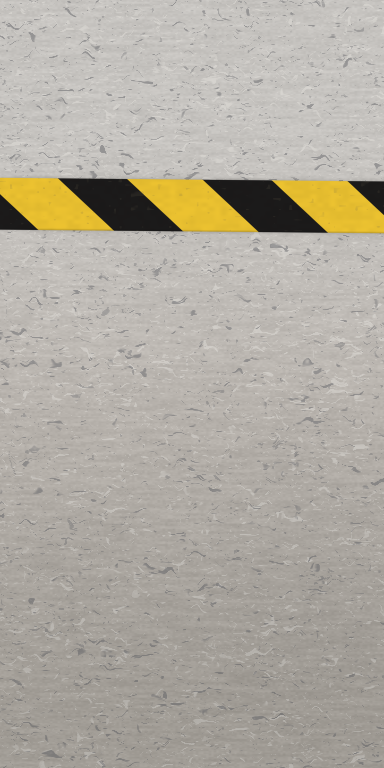
Give the GLSL for this texture, as a WebGL 2 fragment shader.

```glsl
#version 300 es
precision highp float;

uniform vec2 u_resolution;
out vec4 fragColor;

// Lengths are in canvas widths, so y runs from 0 to 2
const vec3 FLOOR_TOP = vec3(0.775, 0.765, 0.750);
const vec3 FLOOR_MIDDLE = vec3(0.735, 0.715, 0.692);
const vec3 FLOOR_BOTTOM = vec3(0.630, 0.612, 0.585);
const vec3 FLECK_DARK = vec3(0.47, 0.47, 0.48);
const vec3 FLECK_LIGHT = vec3(0.87, 0.86, 0.84);
const vec3 TAPE_YELLOW = vec3(0.905, 0.745, 0.185);
const vec3 TAPE_BLACK = vec3(0.105, 0.100, 0.100);
const float TAPE_TOP = 1.537;
const float TAPE_HEIGHT = 0.135;
const float TAPE_TILT = -0.0095;
const float STRIPE_PERIOD = 0.377;
const float STRIPE_WIDTH = 0.180;
const float STRIPE_START = 0.151;
const float STRIPE_SLANT = 1.08;

float hash(vec2 p) {
    vec3 q = fract(vec3(p.xyx) * 0.1031);
    q += dot(q, q.yzx + 33.33);
    return fract((q.x + q.y) * q.z);
}

float noise(vec2 p) {
    vec2 i = floor(p), f = fract(p);
    f = f * f * (3.0 - 2.0 * f);
    return mix(mix(hash(i), hash(i + vec2(1, 0)), f.x),
               mix(hash(i + vec2(0, 1)), hash(i + vec2(1, 1)), f.x), f.y);
}

float fbm(vec2 p) {
    float sum = 0.0, weight = 0.5;
    for (int i = 0; i < 4; i++) {
        sum += weight * noise(p);
        p = mat2(1.6, 1.2, -1.2, 1.6) * p + 17.3;
        weight *= 0.5;
    }
    return sum;
}

// Ragged horizontal chips, gathered in loose clusters
float flecks(vec2 p, vec2 scale, float threshold, float seed) {
    vec2 warp = vec2(noise(p * 38.0 + seed), noise(p * 45.0 - seed)) - 0.5;
    vec2 q = (p + warp * vec2(0.03, 0.022)) * scale + seed;
    float cluster = noise(p * vec2(9.0, 20.0) + seed * 1.7) - 0.5;
    float chip = 0.72 * noise(q) + 0.28 * noise(q * 2.1 + 9.0);
    return smoothstep(threshold, threshold + 0.12, chip + 0.16 * cluster);
}

vec3 floorColor(vec2 p) {
    // Broad light falling off towards the bottom
    vec3 color = mix(FLOOR_BOTTOM, FLOOR_MIDDLE, smoothstep(0.0, 1.25, p.y));
    color = mix(color, FLOOR_TOP, smoothstep(0.85, 1.7, p.y));
    float lowerRight = length((p - vec2(0.9, 0.4)) / vec2(0.6, 0.45));
    color *= 1.0 - 0.025 * exp(-lowerRight * lowerRight);
    color *= 1.0 + 0.025 * (fbm(p * 4.0 + 3.0) - 0.47);

    // Streaks and grain
    color += 0.045 * (noise(p * vec2(16.0, 150.0)) - 0.5);
    color += 0.040 * (noise(p * vec2(150.0, 260.0)) - 0.5);

    // Pale and dark chips, coarse and fine
    float pale = flecks(p, vec2(46.0, 145.0), 0.74, 31.0);
    pale = max(pale, 0.7 * flecks(p, vec2(85.0, 210.0), 0.76, 73.0));
    float dark = flecks(p, vec2(42.0, 130.0), 0.76, 11.0);
    dark = max(dark, 0.7 * flecks(p, vec2(80.0, 190.0), 0.77, 57.0));
    float light = mix(0.88, 1.0, smoothstep(0.0, 1.3, p.y));
    color = mix(color, FLECK_LIGHT * light, 0.55 * pale);
    return mix(color, FLECK_DARK * light, 0.62 * dark);
}

vec3 tapeColor(vec2 p, float depth, float pixel) {
    // Slanted stripes with scuffs
    float along = p.x - STRIPE_START - STRIPE_SLANT * depth;
    float phase = mod(along + 0.5 * (STRIPE_PERIOD - STRIPE_WIDTH), STRIPE_PERIOD);
    float stripe = abs(phase - 0.5 * STRIPE_PERIOD) - 0.5 * STRIPE_WIDTH;
    float black = 1.0 - smoothstep(-pixel, pixel, stripe);
    vec3 color = mix(TAPE_YELLOW, TAPE_BLACK, black);
    color *= 1.0 + 0.05 * (noise(p * vec2(60.0, 90.0)) - 0.5);
    float scuff = smoothstep(0.86, 0.98, noise(p * vec2(70.0, 110.0) + 5.0));
    color = mix(color, vec3(0.40, 0.37, 0.29), 0.16 * scuff);
    float rim = smoothstep(TAPE_HEIGHT - 0.006, TAPE_HEIGHT, depth);
    return color * (1.0 - 0.16 * rim);
}

void main() {
    vec2 p = gl_FragCoord.xy / u_resolution.x;
    float pixel = 1.0 / u_resolution.x;
    vec3 color = floorColor(p);

    // Tape band and its thin contact shadow
    float depth = TAPE_TOP + TAPE_TILT * p.x - p.y;
    float band = abs(depth - 0.5 * TAPE_HEIGHT) - 0.5 * TAPE_HEIGHT;
    color *= 1.0 - 0.12 * exp(-max(band, 0.0) / 0.004);
    float cover = 1.0 - smoothstep(-0.7 * pixel, 0.7 * pixel, band);
    color = mix(color, tapeColor(p, depth, pixel), cover);
    fragColor = vec4(color, 1.0);
}
```
